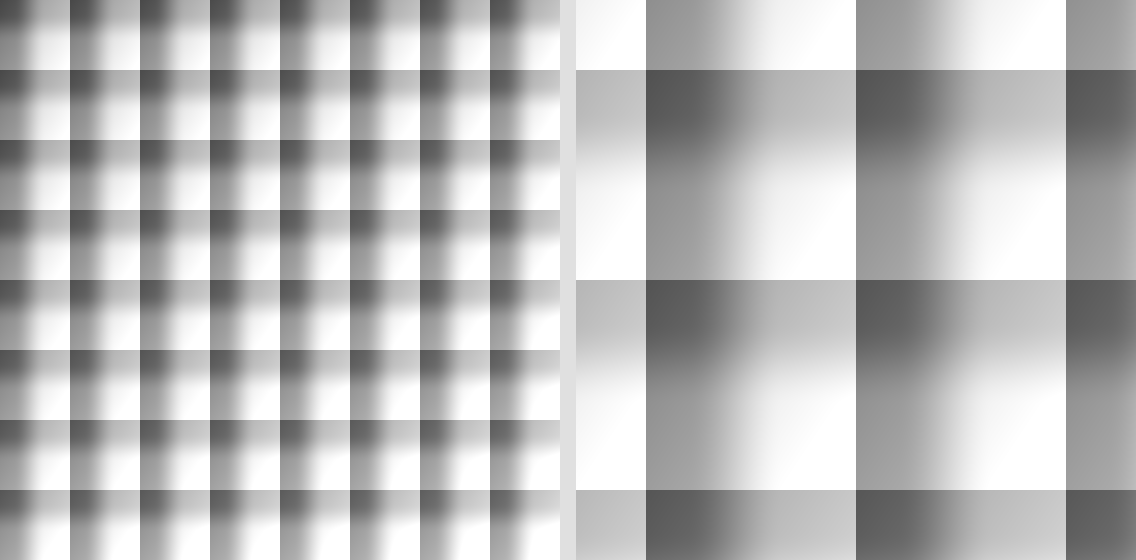
Left: the whole. Right: its middle third, enlarged.
This pattern is drawn by a WebGL 1 fragment shader. Its source:

```glsl
precision highp float;

uniform vec2 u_resolution;

const float TILES = 8.0;                    // repeats across and down
const float BASE_SHADE = 0.275;             // darkest corner of the first tile
const vec2 RAMP = vec2(0.18, 0.12);         // steady brightening: right, down
const vec2 STEP_HEIGHT = vec2(0.27, 0.17);  // soft step out of the dark corner
const vec2 STEP_START = vec2(0.20, 0.20);
const vec2 STEP_END = vec2(0.65, 0.60);
const vec2 DRIFT = vec2(0.035, 0.060);      // brightening from tile to tile
const int SAMPLES = 2;                      // antialiasing samples per axis

// Grey level at a canvas position, measured from the upper left
float tileShade(vec2 position) {
  vec2 grid = position * TILES;
  vec2 local = fract(grid);
  vec2 tile = floor(grid) / (TILES - 1.0);
  vec2 rise = RAMP * local + STEP_HEIGHT * smoothstep(STEP_START, STEP_END, local);
  float shade = BASE_SHADE + rise.x + rise.y + dot(DRIFT, tile);
  return clamp(shade, 0.0, 1.0);
}

void main() {
  vec2 pixelCorner = gl_FragCoord.xy - 0.5;
  float sum = 0.0;

  // Average subpixel samples to smooth the tile seams
  for (int j = 0; j < SAMPLES; j++) {
    for (int i = 0; i < SAMPLES; i++) {
      vec2 offset = (vec2(float(i), float(j)) + 0.5) / float(SAMPLES);
      vec2 position = (pixelCorner + offset) / u_resolution;
      sum += tileShade(vec2(position.x, 1.0 - position.y));
    }
  }

  gl_FragColor = vec4(vec3(sum / float(SAMPLES * SAMPLES)), 1.0);
}
```
